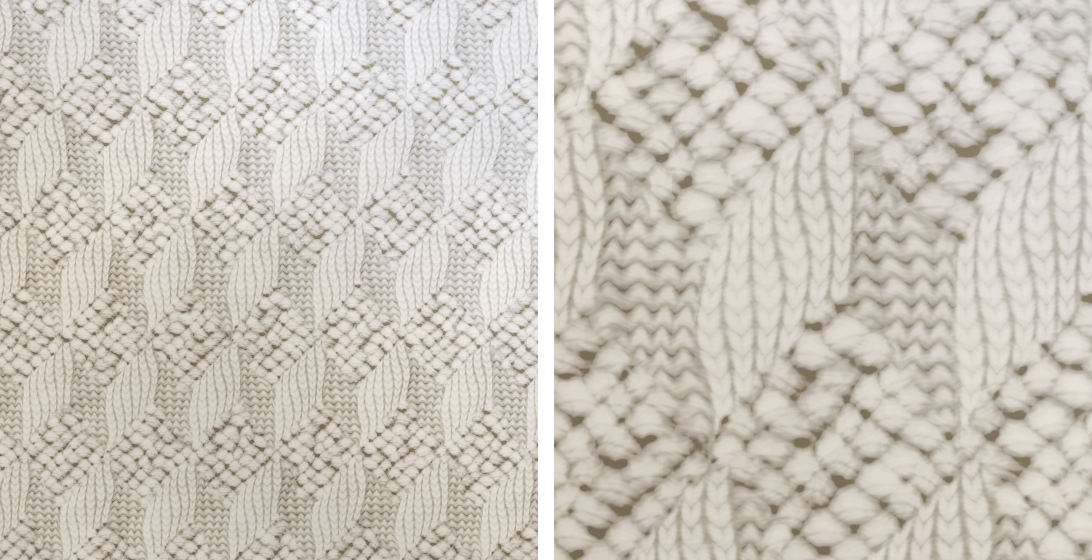
Left, the full canvas; right, a detail of the centre.
A Shadertoy shader for this texture:

```glsl
#define REPEATS vec2(6.4, 4.79)
#define TILE vec2(10.0, 16.0)
#define ORIGIN vec2(0.116, 0.397)
#define LEAN 0.18
#define WOBBLE 0.12
#define FUZZ 0.06
#define GAP_COLOR vec3(0.49, 0.44, 0.35)
#define SHADE_COLOR vec3(0.69, 0.65, 0.58)
#define CREAM_COLOR vec3(0.88, 0.85, 0.80)
#define COOL_COLOR vec3(0.90, 0.90, 0.91)

const float TAU = 6.2831853;

vec2 hash2(vec2 p) {
    vec3 q = fract(p.xyx * vec3(0.1031, 0.1030, 0.0973));
    q += dot(q, q.yzx + 33.33);
    return fract((q.xx + q.yz) * q.zy);
}

float softBand(float x, float low, float high, float soft) {
    return smoothstep(low - soft, low + soft, x) * (1.0 - smoothstep(high - soft, high + soft, x));
}

// Upright columns of V stitches
float knitHeight(vec2 g) {
    float arm = abs(fract(g.x) - 0.5);
    float strand = 0.5 + 0.5 * cos(TAU * (g.y - 1.3 * arm));
    float column = 1.0 - 0.55 * smoothstep(0.24, 0.5, arm);
    float crease = mix(0.90, 1.0, smoothstep(0.0, 0.14, arm));
    return column * crease * (0.64 + 0.38 * sqrt(strand));
}

// Recessed rows of wavy ridges
float purlHeight(vec2 g) {
    float ridge = 0.5 + 0.5 * sin(TAU * g.y + 1.3 * cos(TAU * g.x));
    return 0.24 + 0.50 * sqrt(ridge) - 0.12 * cos(TAU * g.x);
}

// Uneven checkered knobs, each split by a crease, with pinholes between them
float seedHeight(vec2 g) {
    vec2 cell = floor(g);
    float knob = 0.0, hole = 0.0;
    for (int j = -1; j <= 1; j++)
    for (int i = -1; i <= 1; i++) {
        vec2 id = cell + vec2(i, j);
        vec2 rnd = hash2(id + 200.0);
        vec2 d = g - id - 0.5 - 0.6 * (rnd - 0.5);
        if (mod(id.x + id.y, 2.0) < 0.5) {
            d.y += 0.4 * d.x * d.x + 0.7 * (rnd.y - 0.5) * d.x;
            float split = d.y + 0.22 - 0.5 * (rnd.x - 0.5) * d.x;
            float bump = (0.78 + 0.36 * rnd.x) * (1.0 - dot(d, d));
            knob = max(knob, bump - 0.22 * exp(-70.0 * split * split));
        } else
            hole = max(hole, rnd.y * exp(-24.0 * dot(d, d)));
    }
    float strand = cos(TAU * (g.y - 1.2 * abs(fract(g.x) - 0.5)));
    return knob + 0.12 * strand * (1.2 - knob) - 0.6 * hole + 0.04;
}

void mainImage(out vec4 fragColor, in vec2 fragCoord) {
    vec2 uv = fragCoord / iResolution.xy;

    // Stitch grid: slack fabric, wider near the top
    vec2 p = uv;
    p.x = 0.54 + (p.x - 0.54) / (1.0 + 0.06 * smoothstep(0.6, 0.9, uv.y));
    vec2 g = (p - ORIGIN) * REPEATS * TILE;
    g += WOBBLE * (2.0 * sin(g.yx * vec2(0.17, 0.13)) + sin(g.yx * vec2(0.73, 0.61) + g * 0.21));
    g.x -= LEAN * sin(2.0 * TAU * (g.y / TILE.y - g.x / TILE.x));

    // Half-drop layout: panels with a long left leg and a rounded shoulder
    float course = floor(g.y / TILE.y);
    vec2 local = vec2(g.x - 0.5 * TILE.x * mod(course, 2.0), g.y - course * TILE.y);
    local.x = mod(local.x + 2.0, TILE.x) - 2.0;
    float recessX = mod(local.x - 4.0, TILE.x) - 2.0;
    float across = clamp(local.x / 6.0, 0.0, 1.0);
    float ragged = 0.4 * sin(g.x * 2.3 + 2.0 * sin(g.y * 0.7)) + 0.3 * sin(g.y * 1.9 + g.x);
    float flag = softBand(local.x + 0.15 * ragged, 0.0, 6.0, 0.15)
               * softBand(local.y + 0.5 * ragged, 0.4 + 7.0 * pow(across, 0.7), 9.0 + 6.6 * pow(across, 0.8), 0.5);
    float recess = softBand(recessX + 0.3 * ragged, 0.0, 4.0, 0.3)
                 * softBand(local.y + 1.5 * recessX + ragged, 6.6, 14.4, 0.9);

    // Relief, raised panels and the shadow at their right side
    float height = mix(seedHeight(g), purlHeight(g), recess);
    height = mix(height, knitHeight(g) + 0.14 - 0.035 * local.x, flag);
    height -= 0.22 * recess * exp(-0.8 * max(recessX, 0.0));

    // Wear: lumps, uneven stitches and fine fibres
    height += 0.06 * sin(g.x * 0.9 + 2.0 * sin(g.y * 0.43)) * sin(g.y * 0.8 + 1.5 * sin(g.x * 0.37));
    height += 0.10 * (hash2(floor(g) + 500.0).x - 0.5);
    height += FUZZ * (sin(g.x * 9.0 + 3.0 * sin(g.y * 5.3)) * sin(g.y * 11.0 + 2.0 * sin(g.x * 4.1)));

    // Yarn colour under cool light from the upper right
    float cool = smoothstep(0.55, 1.45, 0.6 * uv.x + uv.y);
    vec3 lit = mix(CREAM_COLOR, COOL_COLOR, cool);
    vec3 shade = mix(SHADE_COLOR, COOL_COLOR * 0.85, cool);
    vec3 color = mix(GAP_COLOR + 0.15 * cool, shade, smoothstep(-0.05, 0.32, height));
    color = mix(color, lit, smoothstep(0.20, 0.88, height));
    color += 0.03 * smoothstep(0.85, 1.1, height);

    // Broad light: dimmer lower left, soft rolls of the cloth
    float roll = sin(uv.x * 7.0 + 2.0 * sin(uv.y * 5.0));
    float dim = 1.0 - smoothstep(0.0, 0.9, 0.35 * uv.x + uv.y);
    color *= 0.99 + 0.02 * roll + 0.035 * cool - 0.07 * dim;
    fragColor = vec4(clamp(color, 0.0, 1.0), 1.0);
}
```
